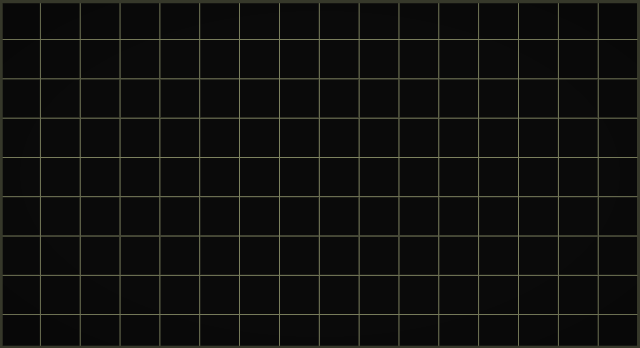
This pattern is drawn by a Shadertoy shader. Its source:

```glsl
// Lengths are fractions of the canvas height, measured from its centre.
const vec2 CELL_SIZE = vec2(0.1145, 0.1129);
const vec2 GRID_ORIGIN = vec2(-0.0021, 0.0476);
const float LINE_WIDTH = 0.0024;
const vec2 FRAME_LOW = vec2(0.0078, 0.0066);   // left, bottom
const vec2 FRAME_HIGH = vec2(0.0072, 0.0093);  // right, top

const vec3 GROUND_COLOR = vec3(0.041, 0.041, 0.041);
const vec3 LINE_COLOR = vec3(0.58, 0.60, 0.44);
const vec3 FRAME_COLOR = vec3(0.21, 0.22, 0.165);
const float GROUND_FALLOFF = 0.25;
const float LINE_FALLOFF = 0.16;

// Share of a pixel covered by a strip centred at distance zero.
vec2 stripCoverage(vec2 dist, float width, float pixel) {
    vec2 upper = min(dist + 0.5 * pixel, vec2(0.5 * width));
    vec2 lower = max(dist - 0.5 * pixel, vec2(-0.5 * width));
    return clamp((upper - lower) / pixel, 0.0, 1.0);
}

float gridCoverage(vec2 p, float pixel) {
    vec2 cell = (p - GRID_ORIGIN) / CELL_SIZE;
    vec2 dist = (fract(cell + 0.5) - 0.5) * CELL_SIZE;
    vec2 lines = stripCoverage(dist, LINE_WIDTH, pixel);
    return max(lines.x, lines.y);
}

float frameCoverage(vec2 p, vec2 halfSize, float pixel) {
    vec2 inset = min(p + halfSize - FRAME_LOW, halfSize - FRAME_HIGH - p);
    return clamp(0.5 - min(inset.x, inset.y) / pixel, 0.0, 1.0);
}

void mainImage(out vec4 fragColor, in vec2 fragCoord) {
    float pixel = 1.0 / iResolution.y;
    vec2 halfSize = 0.5 * iResolution.xy * pixel;
    vec2 p = fragCoord * pixel - halfSize;

    // Soft darkening away from the centre
    vec2 radial = p / halfSize;
    float falloff = smoothstep(0.1, 2.0, dot(radial, radial));
    vec3 ground = GROUND_COLOR * (1.0 - GROUND_FALLOFF * falloff);
    vec3 line = LINE_COLOR * (1.0 - LINE_FALLOFF * falloff);

    // Grid lines, then the thin frame around them
    vec3 color = mix(ground, line, gridCoverage(p, pixel));
    color = mix(color, FRAME_COLOR, frameCoverage(p, halfSize, pixel));
    fragColor = vec4(color, 1.0);
}
```
